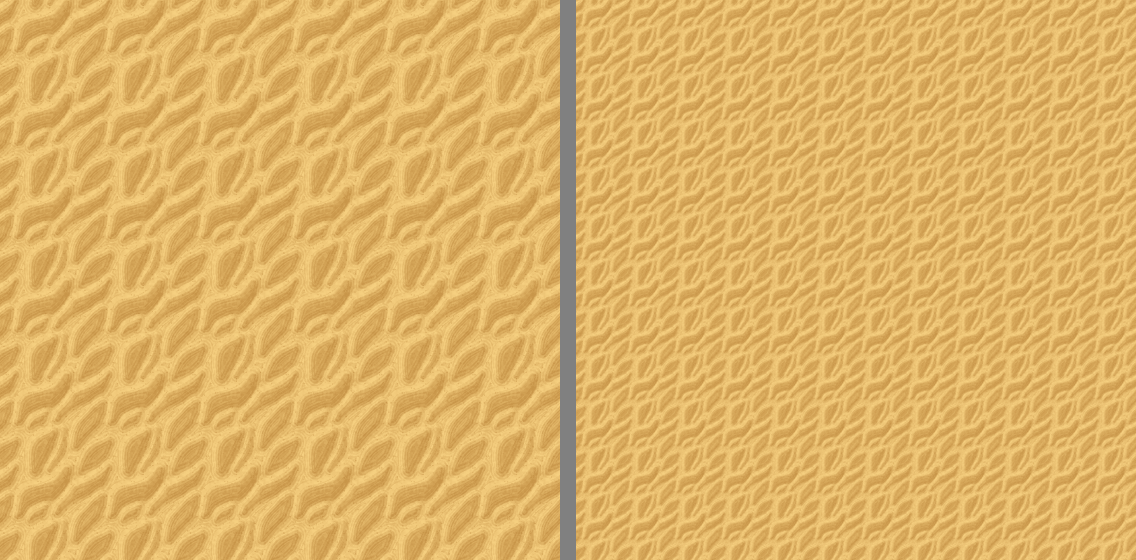
Left: one tile. Right: repeated 2 by 2.
Reproduce this pattern procedurally as a three.js fragment shader.

```glsl
// Wind-carved sand: six by six identical tiles of slanted, swaying hollows
// parted by narrow pale ridges. Bent tapered strokes share a wrapped distance
// field, split halfway between neighbours, then lit, banded and grained.
varying vec2 vUv;

const float PI = 3.14159;

// Hash and value noise on a lattice that wraps every n cells
float hash(vec2 cell, float n) {
  vec2 c = mod(cell, n);
  return fract(sin(dot(c, vec2(127.1, 311.7))) * 4375.85);
}

float noise(vec2 p, float n) {
  p *= n;
  vec2 i = floor(p), f = fract(p);
  f = f * f * (3.0 - 2.0 * f);
  return mix(mix(hash(i, n), hash(i + vec2(1.0, 0.0), n), f.x),
             mix(hash(i + vec2(0.0, 1.0), n), hash(i + 1.0, n), f.x), f.y);
}

// Distance to a tapered stroke from a to b, bent by an S sway and a bow
float stroke(vec2 p, vec2 a, vec2 b, float halfWidth, float sway, float bow) {
  float len = length(b - a);
  vec2 axis = (b - a) / len;
  vec2 q = fract(p - (a + b) * 0.5 + 0.5) - 0.5;
  float along = dot(q, axis) / len;
  float c = clamp(along, -0.5, 0.5);
  float across = dot(q, vec2(-axis.y, axis.x)) - sway * sin(2.0 * PI * c) - bow * cos(PI * c);
  return length(vec2((along - c) * len, across)) - halfWidth * (0.5 + 0.5 * cos(PI * c));
}

// Keeps the two smallest distances
vec2 nearestTwo(vec2 best, float d) {
  return vec2(min(best.x, d), min(best.y, max(best.x, d)));
}

// All hollows of one tile, y running down
float hollows(vec2 p) {
  p += 0.03 * (vec2(noise(p, 5.0), noise(p + 0.4, 5.0)) - 0.5);
  vec2 best = vec2(1.0);
  best = nearestTwo(best, stroke(p, vec2(0.58, 0.64), vec2(0.385, 1.03), 0.130, 0.0, 0.035));  // broad leaf
  best = nearestTwo(best, stroke(p, vec2(0.675, 0.60), vec2(0.54, 1.02), 0.055, 0.0, -0.035)); // its crescent
  best = nearestTwo(best, stroke(p, vec2(0.19, 0.51), vec2(0.73, 0.03), 0.128, 0.06, 0.0));    // large S
  best = nearestTwo(best, stroke(p, vec2(0.32, 0.58), vec2(0.49, 0.42), 0.065, 0.012, 0.0));   // small leaf
  best = nearestTwo(best, stroke(p, vec2(0.61, 0.48), vec2(1.16, 0.01), 0.092, 0.04, 0.0));    // slim S
  best = nearestTwo(best, stroke(p, vec2(0.81, 0.77), vec2(1.08, 0.32), 0.115, 0.02, 0.0));    // long pod
  best = nearestTwo(best, stroke(p, vec2(0.88, 1.02), vec2(1.16, 0.74), 0.118, 0.0, 0.0));     // short pod
  return max(best.x, 0.024 - 0.5 * (best.y - best.x));
}

float depth(float d) {
  return smoothstep(0.04, -0.065, d);
}

void main() {
  vec2 p = fract(vec2(vUv.x, 1.0 - vUv.y) * 6.0);
  float d = hollows(p);
  float deep = depth(d);

  // Walls facing away from the lower right light turn darker
  float slope = depth(hollows(p + vec2(0.018, 0.025))) - deep;
  float tone = 0.19 + 0.54 * deep - 0.72 * slope;

  // Diagonal drifts and fine strata that follow the contours
  float diagonal = p.x + p.y;
  float drift = noise(vec2(2.0 * diagonal, p.x), 3.0);
  tone += 0.22 * (drift - 0.5) + 0.12 * sin(d * 200.0 + drift * 6.0);
  tone += 0.16 * (noise(vec2(3.0 * diagonal, p.x), 11.0) - 0.5);

  // Crisp tonal bands
  float level = clamp(tone, 0.0, 1.0) * 6.0;
  float banded = (floor(level) + smoothstep(0.38, 0.62, fract(level))) / 6.0;
  tone = mix(tone, banded, 0.9);

  // Sand grain and scattered dark specks, strongest on the ridges
  tone += 0.26 * (noise(p, 48.0) - 0.5);
  vec2 grid = p * 40.0;
  vec2 cell = floor(grid);
  vec2 center = 0.3 + 0.4 * vec2(hash(cell + 7.0, 40.0), hash(cell + 19.0, 40.0));
  float speck = smoothstep(0.5, 0.15, length(fract(grid) - center));
  tone += 0.38 * speck * step(0.89, hash(cell, 40.0)) * (1.0 - 0.7 * deep);

  vec3 paleSand = vec3(0.947, 0.792, 0.482);
  vec3 shadedSand = vec3(0.80, 0.605, 0.305);
  gl_FragColor = vec4(mix(paleSand, shadedSand, clamp(tone, -0.1, 1.1)), 1.0);
}
```
